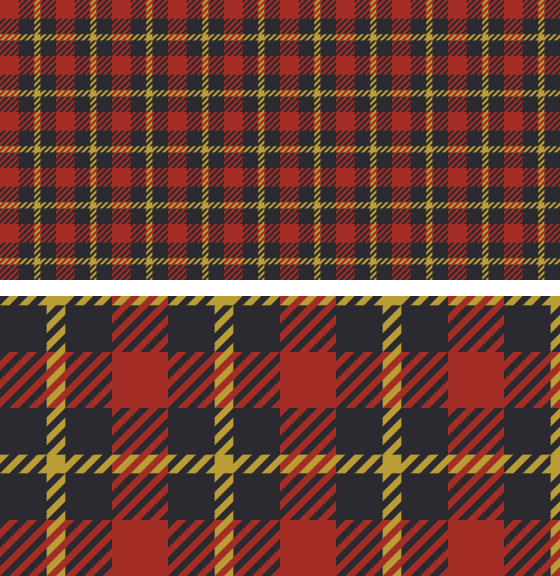
Top, the full canvas; bottom, a detail of the centre.
Reproduce this pattern procedurally as a Shadertoy shader.

```glsl
// Woven tartan: one sequence of coloured threads runs both down and across,
// and a diagonal twill decides which of the two shows at each point.
// All lengths are counted in threads; bands and twill share one coverage formula.

const float SETTS_DOWN = 5.0;        // repeats over the canvas height
const float SETT = 36.0;             // threads in one repeat
const vec2 RED_BAND = vec2(6.0, 6.0);      // centre, half width
const vec2 YELLOW_BAND = vec2(24.0, 2.0);
const float TWILL = 4.0;             // threads in one twill step
const vec2 TWILL_RIB = vec2(1.0, 1.0);

const vec3 DARK = vec3(0.165, 0.165, 0.188);
const vec3 RED = vec3(0.645, 0.176, 0.150);
const vec3 YELLOW = vec3(0.730, 0.620, 0.208);

// Smoothed coverage of a band (centre, half width) repeated every period
float bandCoverage(float t, float period, vec2 band, float edge) {
    float fromCentre = abs(mod(t - band.x + 0.5 * period, period) - 0.5 * period);
    return clamp((band.y - fromCentre) / edge + 0.5, 0.0, 1.0);
}

// Colour of the thread at position t in the sett
vec3 threadColour(float t, float edge) {
    vec3 colour = mix(DARK, RED, bandCoverage(t, SETT, RED_BAND, edge));
    return mix(colour, YELLOW, bandCoverage(t, SETT, YELLOW_BAND, edge));
}

void mainImage(out vec4 fragColor, in vec2 fragCoord) {
    // Thread coordinates, counted from the upper left corner
    float pixel = SETT * SETTS_DOWN / iResolution.y;
    vec2 thread = vec2(fragCoord.x, iResolution.y - fragCoord.y) * pixel;

    vec3 warp = threadColour(thread.x, pixel);
    vec3 weft = threadColour(thread.y, pixel);

    // Diagonal ribs, rising to the right, where the warp lies on top
    float warpOnTop = bandCoverage(thread.x + thread.y, TWILL, TWILL_RIB, pixel * sqrt(2.0));

    fragColor = vec4(mix(weft, warp, warpOnTop), 1.0);
}
```
